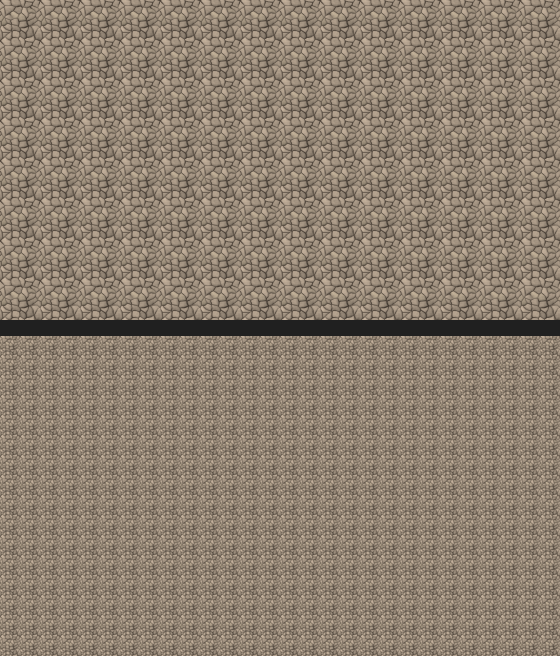
Top, the tile; bottom, the same tile 2 across and 2 down.
Write a WebGL 2 fragment shader that draws this texture.

```glsl
#version 300 es
precision highp float;

uniform vec2 u_resolution;
out vec4 fragColor;

#define REPEATS vec2(14.0, 8.0)
#define STONES 6.0
#define JITTER 0.98
#define WARP 0.75
#define JOINT 0.042
#define SOFTNESS 0.055
#define BEVEL 0.24
#define RELIEF 0.13
#define TONE_SPREAD 0.24
#define PATCHES 0.16
#define GRAIN 0.12
#define SAMPLES 3

const vec3 STONE_COLOR = vec3(0.658, 0.594, 0.523);
const vec3 MOSS_COLOR = vec3(0.635, 0.585, 0.490);
const vec3 JOINT_COLOR = vec3(0.235, 0.200, 0.170);
const vec2 LIGHT_DIR = vec2(-0.5, 0.866);

// Hash that wraps after a whole number of cells
vec2 hash2(vec2 cell, float period) {
    vec3 q = fract((mod(cell, period).xyx + 17.0) * vec3(0.1031, 0.1030, 0.0973));
    q += dot(q, q.yzx + 33.33);
    return fract((q.xx + q.yz) * q.zy);
}

float cornerSlope(vec2 cell, vec2 offset, float period) {
    float angle = 6.2832 * hash2(cell, period).x;
    return dot(vec2(cos(angle), sin(angle)), offset);
}

// Gradient noise with a wrapping lattice
float gradientNoise(vec2 p, float period) {
    vec2 i = floor(p), f = fract(p);
    vec2 u = f * f * f * (f * (f * 6.0 - 15.0) + 10.0);
    vec2 e = vec2(1.0, 0.0);
    float low = mix(cornerSlope(i, f, period), cornerSlope(i + e, f - e, period), u.x);
    float high = mix(cornerSlope(i + e.yx, f - e.yx, period),
                     cornerSlope(i + e.xx, f - e.xx, period), u.x);
    return mix(low, high, u.y);
}

vec2 stoneCentre(vec2 cell) {
    return cell + 0.5 + JITTER * (hash2(cell, STONES) - 0.5);
}

// Distance to the closest joint; also gives the stone's cell, its centre offset and the edge normal
float jointDistance(vec2 p, out vec2 cell, out vec2 toCentre, out vec2 normal) {
    vec2 base = floor(p);
    float nearest = 1e3;
    for (int y = -1; y <= 1; y++)
    for (int x = -1; x <= 1; x++) {
        vec2 c = base + vec2(x, y);
        vec2 d = stoneCentre(c) - p;
        if (dot(d, d) < nearest) {
            nearest = dot(d, d);
            cell = c;
            toCentre = d;
        }
    }
    float edge = 1e3;
    normal = vec2(0.0, 1.0);
    for (int y = -2; y <= 2; y++)
    for (int x = -2; x <= 2; x++) {
        if (x == 0 && y == 0) continue;
        vec2 d = stoneCentre(cell + vec2(x, y)) - p;
        vec2 n = normalize(d - toCentre);
        float dist = dot(0.5 * (d + toCentre), n);
        if (dist < edge) {
            edge = dist;
            normal = n;
        }
    }
    return edge;
}

vec3 stonework(vec2 tile) {
    // Uneven stone sizes and slightly ragged outlines
    vec2 bend = vec2(gradientNoise(tile * 3.0, 3.0), gradientNoise(tile * 3.0 + 1.5, 3.0));
    vec2 ragged = vec2(gradientNoise(tile * 14.0, 14.0), gradientNoise(tile * 14.0 + 6.5, 14.0));
    vec2 p = tile * STONES + WARP * bend + 0.08 * ragged;

    vec2 cell, toCentre, normal;
    float edge = jointDistance(p, cell, toCentre, normal);
    vec2 id = hash2(cell + 3.0, STONES);

    // Stone face: own tone, faint moss, grain
    vec3 color = mix(STONE_COLOR, MOSS_COLOR, 0.5 * smoothstep(0.82, 1.0, id.y));
    float shade = 1.0 + TONE_SPREAD * (id.x - 0.5);
    shade += GRAIN * gradientNoise(tile * 20.0, 20.0);

    // Light from the upper left over a rounded rim
    float rim = 1.0 - smoothstep(0.0, JOINT + BEVEL, edge);
    shade += RELIEF * (rim * dot(normal, LIGHT_DIR) - dot(toCentre, LIGHT_DIR));
    shade -= 0.14 * rim;

    // Broad patches of lighter and darker ground
    float patchTone = gradientNoise(tile * 2.0 + 0.3, 2.0) + 0.6 * gradientNoise(tile * 4.0 + 0.7, 4.0);
    shade += PATCHES * patchTone;

    // Joints that thin out and fade in places
    float wear = gradientNoise(tile * 8.0, 8.0) - 0.7 * patchTone;
    float width = JOINT * (1.0 + 1.0 * wear);
    float depth = clamp(0.82 + 0.7 * wear, 0.4, 1.0);
    float joint = 1.0 - smoothstep(width - SOFTNESS, width + SOFTNESS, edge);
    return mix(color * shade, JOINT_COLOR, joint * depth);
}

void main() {
    vec3 sum = vec3(0.0);
    for (int y = 0; y < SAMPLES; y++)
    for (int x = 0; x < SAMPLES; x++) {
        vec2 offset = (vec2(x, y) + 0.5) / float(SAMPLES) - 0.5;
        sum += stonework((gl_FragCoord.xy + offset) / u_resolution * REPEATS);
    }
    fragColor = vec4(sum / float(SAMPLES * SAMPLES), 1.0);
}
```
